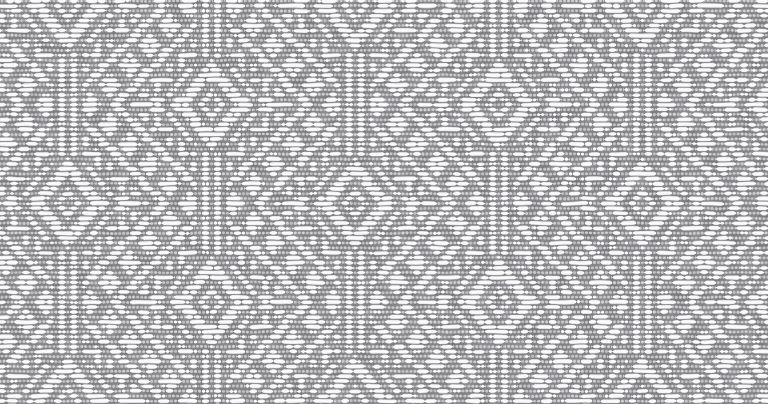
Reproduce this pattern procedurally as a Shadertoy shader.

```glsl
// Woven textile of stepped diamonds in a half-drop repeat, drawn thread by thread.
// Each point falls in a cell of the weave; folded symmetry decides whether that cell
// is a pale float or dense ground, and floats taper where they enter the ground.

const vec2 PERIOD = vec2(0.711, 0.489);    // repeat size, in canvas heights
const vec2 CENTRE = vec2(0.5235, 0.741);   // centre of one diamond
const vec2 THREADS = vec2(72.0, 40.0);     // columns and rows in a repeat
const float ROW_HEIGHT = 1.24;             // row height in column widths
const float FLOAT_LENGTH = 7.0;            // longest float, in columns
const float FLOAT_HALF = 0.40;             // half thickness, in rows
const float WOBBLE = 0.22;                 // unevenness of the rows
const float SOFTNESS = 0.8;                // edge blur, in pixels
const vec2 PIP_RADIUS = vec2(0.40, 0.28);
const vec3 THREAD_COLOR = vec3(0.515, 0.515, 0.53);
const vec3 PIP_COLOR = vec3(0.80, 0.80, 0.81);
const vec3 FLOAT_COLOR = vec3(0.985, 0.985, 0.99);

float hash(vec2 p) {
    vec3 q = fract(vec3(p.xyx) * 0.1031);
    q += dot(q, q.yzx + 33.33);
    return fract((q.x + q.y) * q.z);
}

vec2 gradient(vec2 p) {
    float angle = 6.2832 * hash(p);
    return vec2(cos(angle), sin(angle));
}

float gradientNoise(vec2 p) {
    vec2 i = floor(p), f = fract(p), e = vec2(1.0, 0.0);
    vec2 u = f * f * (3.0 - 2.0 * f);
    float low = mix(dot(gradient(i), f), dot(gradient(i + e), f - e), u.x);
    float high = mix(dot(gradient(i + e.yx), f - e.yx),
                     dot(gradient(i + 1.0), f - 1.0), u.x);
    return mix(low, high, u.y);
}

bool between(float v, float low, float high) {
    return v >= low && v < high;
}

// Square hook: a core inside an open ring.
bool fret(vec2 p) {
    float r = max(abs(p.x), abs(p.y));
    bool opening = p.x > 0.0 && abs(p.y) < 1.3;
    return r < 1.3 || (between(r, 2.4, 4.1) && !opening);
}

// True where the cell carries a pale float.
bool isFloat(vec2 cell) {
    // Fold into one quarter, then swap across the diagonal to the nearest diamond.
    vec2 halfTile = 0.5 * THREADS;
    vec2 p = abs(mod(cell + halfTile, THREADS) - halfTile);
    vec2 corner = halfTile * vec2(1.0, ROW_HEIGHT);
    p.y *= ROW_HEIGHT;
    float reach = 0.5 * (corner.x + corner.y);
    if (p.x + p.y > reach) p = corner - p;

    // Nested diamond with a spike at each side.
    float d = 1.1 * p.x + p.y;
    if (d < 13.4)
        return between(d, 1.3, 4.4) || between(d, 6.2, 11.2);
    if (p.x < 16.0 && p.y < 1.3) return true;

    // Upright bar joining the diamonds of a column.
    if (p.x < 3.5) return between(p.x, 0.5, 2.5);

    // Diagonal corridor: a chain of small diamonds between pale stripes.
    float inset = reach - p.x - p.y;
    float along = p.x - p.y - 0.5 * (corner.x - corner.y);
    float link = abs(mod(along, 10.0) - 5.0);
    if (inset < 4.7) return max(inset, link) < 3.4;
    if (inset < 7.7) return true;

    // Pale halo around the diamond, then hooks in the ground beyond it.
    if (d < 15.4) return true;
    if (inset < 9.2 || d < 16.8) return false;
    for (int i = -1; i <= 1; i++) {
        vec2 hook = vec2(10.6, 9.6) + float(i) * vec2(6.2, -6.4);
        if (fret(p - hook)) return true;
    }
    return false;
}

// Long floats are tied down at a stepped interval.
bool startsFloat(vec2 cell) {
    return mod(cell.x + 3.0 * cell.y, FLOAT_LENGTH) < 0.5;
}

void mainImage(out vec4 fragColor, in vec2 fragCoord) {
    vec2 uv = fragCoord / iResolution.y;
    vec2 density = THREADS / PERIOD;
    vec2 pos = (uv - CENTRE) * density + 0.5;
    pos.y += WOBBLE * gradientNoise(pos * vec2(0.23, 0.6));
    vec2 cell = floor(pos), f = fract(pos);
    vec2 aa = SOFTNESS * density / iResolution.y;
    vec2 right = vec2(1.0, 0.0);
    float cover;
    vec3 yarn;

    if (isFloat(cell)) {
        // Lens-shaped float, rounded at its loose ends and shaded toward its edges.
        float end = 1.0;
        if (!isFloat(cell - right) || startsFloat(cell)) end = min(end, f.x);
        if (!isFloat(cell + right) || startsFloat(cell + right)) end = min(end, 1.0 - f.x);
        float halfHeight = FLOAT_HALF * sqrt(min(1.0, end / 0.7));
        float off = abs(f.y - 0.5);
        cover = smoothstep(-aa.y, aa.y, halfHeight - off);
        yarn = FLOAT_COLOR * (1.0 - 0.4 * off * off);
    } else {
        // Small pips between ground threads, staggered from row to row.
        float x = fract(pos.x + 0.5 * mod(cell.y, 2.0));
        float r = length((vec2(x, f.y) - 0.5) / PIP_RADIUS);
        float soft = aa.y / PIP_RADIUS.y;
        cover = 1.0 - smoothstep(1.0 - soft, 1.0 + soft, r);
        yarn = PIP_COLOR * (0.94 + 0.12 * hash(cell));
    }
    vec3 thread = THREAD_COLOR * (1.0 + 0.15 * gradientNoise(pos * 0.3));
    fragColor = vec4(mix(thread, yarn, cover), 1.0);
}
```
